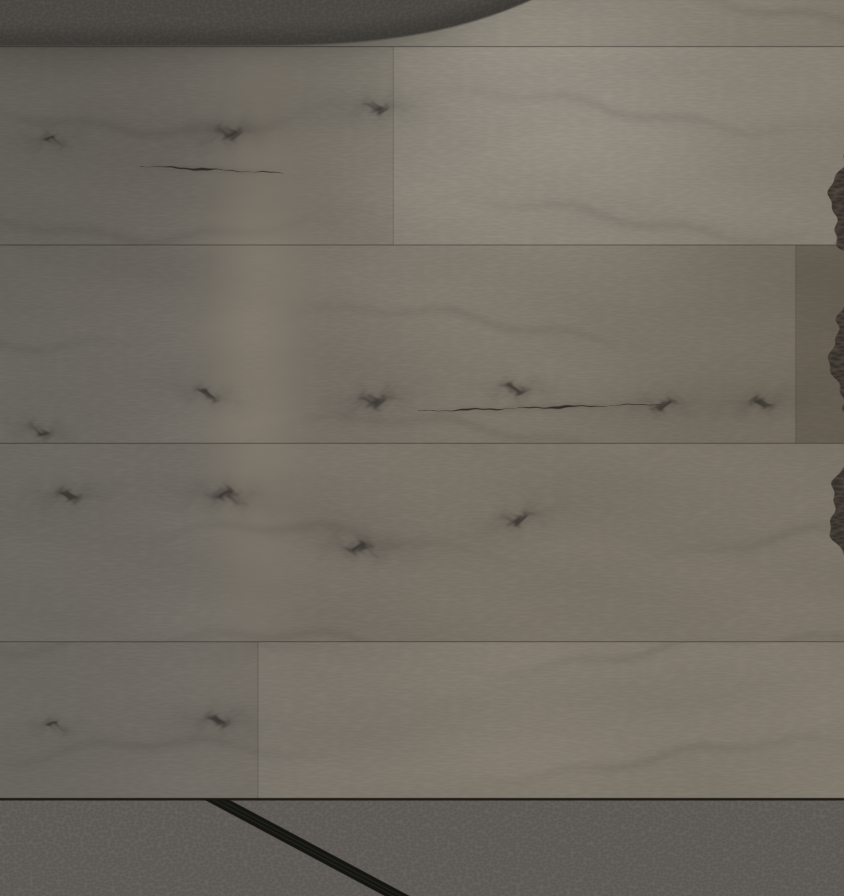
Write a WebGL 1 fragment shader that draws this texture.

```glsl
precision highp float;
// Grey oak floor: wide horizontal planks with staggered end joints, knots and cracks,
// framed by a carpet strip below, a rounded dark rug above and fur tufts at the right.
// Knots come from jittered cells, grain from layered sines; canvas height is one unit.
uniform vec2 u_resolution;

float hash(vec2 p) {
  return fract(sin(dot(p, vec2(41.3, 289.1))) * 4375.85);
}

// 1 inside (d < 0), 0 outside, smoothed over about a pixel
float fill(float d) {
  float px = 0.9 / u_resolution.y;
  return 1.0 - smoothstep(-px, px, d);
}

// Distance to the nearest jittered cell point
float cellular(vec2 p) {
  vec2 cell = floor(p);
  float nearest = 2.0;
  for (int j = -1; j <= 1; j++) {
    for (int i = -1; i <= 1; i++) {
      vec2 c = cell + vec2(float(i), float(j));
      nearest = min(nearest, length(c + vec2(hash(c), hash(c + 17.0)) - p));
    }
  }
  return nearest;
}

// Long wavering fibres, roughly -1 to 1
float grain(vec2 p, float seed) {
  float sum = 0.0, amp = 0.5, freq = 34.0;
  for (int i = 0; i < 5; i++) {
    float bend = 1.3 * sin(p.x * freq * 0.19 + seed * 3.0 + float(i))
               + 0.7 * sin(p.x * freq * 0.43 - p.y * 21.0);
    sum += amp * sin(p.y * freq + bend + seed * 7.0);
    amp *= 0.72;
    freq *= 1.83;
  }
  return sum * 0.6;
}

// Dark heart (x) and soft halo (y) of the knots, strung along one line per row
vec2 knots(vec2 p, float row, float v) {
  vec2 mark = vec2(0.0);
  float cell = floor(p.x / 0.16);
  float line = abs(row - 1.0) < 0.5 ? 0.8 : 0.4;
  for (int i = -1; i <= 1; i++) {
    vec2 id = vec2(cell + float(i), row + 5.0);
    float rarer = abs(row - 1.0) < 0.5 ? 0.2 : 0.1 + 0.17 * id.x;
    float size = mix(0.006, 0.015, hash(id + 3.0)) * step(rarer, hash(id + 8.0));
    vec2 q = p - vec2((id.x + mix(0.25, 0.75, hash(id))) * 0.16, 0.0);
    q.y = (v - line - 0.3 * (hash(id + 5.0) - 0.5)) * 0.2214;
    q.y += 0.5 * q.x * (hash(id + 2.0) - 0.5);
    // Uneven outline with split lobes
    q += 0.0035 * sin(q.yx * vec2(410.0, 190.0) + 6.0 * hash(id + 1.0));
    q += 0.0015 * sin(q.yx * vec2(830.0, 520.0) + id.x);
    float r = length(q * vec2(0.6, 1.25)) / max(size, 0.0001);
    float halo = length(q * vec2(0.4, 1.2)) / max(size, 0.0001);
    mark += vec2(exp(-r * r * 4.0), exp(-halo * 1.1)) * step(0.001, size);
  }
  return mark;
}

vec3 planks(vec2 p) {
  float down = (0.948 - p.y) / 0.2214;
  float row = floor(down), v = fract(down);
  // End joint of each row; rows without one have it off canvas
  float joint = row < -0.5 ? 2.0 : row < 0.5 ? 0.439 : row < 1.5 ? 0.888 : row < 2.5 ? 2.0 : 0.288;
  float side = step(joint, p.x);
  float seed = hash(vec2(row + 3.0, side));

  // Plank tone, daylight from the upper right and a cooler, darker left end
  vec3 wood = mix(vec3(0.415, 0.4, 0.375), vec3(0.475, 0.447, 0.403), smoothstep(0.0, 0.6, p.x));
  wood += side * (abs(row - 1.0) < 0.5 ? -0.05 : 0.025);
  wood -= 0.03 * smoothstep(0.5, 0.9, p.y) * (1.0 - smoothstep(0.3, 0.5, p.x));
  wood -= 0.04 * smoothstep(0.55, 0.9, p.x) * step(abs(row - 1.0), 0.5);
  vec2 glow = p - vec2(0.62, 0.93);
  wood += vec3(0.07, 0.076, 0.078) * exp(-dot(glow, glow) * 13.0);
  float fibre = cellular(p * vec2(75.0, 420.0)) - 0.5;
  vec2 gloss = (p - vec2(0.285, 0.62)) / vec2(0.05, 0.26);
  wood += vec3(0.06, 0.051, 0.038) * exp(-dot(gloss, gloss)) * (0.85 - 0.8 * fibre);
  wood *= 1.0 + 0.02 * sin(p.x * 13.0 + seed * 9.0 + 2.0 * sin(p.y * 17.0)) * sin(p.y * 31.0 + p.x * 5.0);

  // Grain swells around the knots, with sparse darker veins
  vec2 knot = knots(p, row, v);
  vec2 swollen = p + vec2(0.0, 0.012 * knot.y);
  wood *= 1.0 + 0.02 * grain(swollen, seed) + 0.055 * fibre;
  float vein = sin(swollen.y * 52.0 + 1.1 * sin(p.x * 9.0 + row) + 0.25 * sin(p.x * 47.0));
  wood *= 1.0 - 0.06 * pow(0.5 + 0.5 * vein, 40.0) * (0.5 + 0.5 * sin(p.x * 11.0 + row * 2.0));
  wood *= 1.0 - 0.2 * min(knot.y, 1.0);
  wood = mix(wood, vec3(0.18, 0.165, 0.15), 0.65 * min(knot.x, 1.0));

  // Thin broken crack in the two upper full rows
  float along = (p.x - 0.236 - 0.365 * row) / (0.08 + 0.055 * row);
  float path = (v - 0.62 - 0.2 * row) * 0.2214 - 0.004 * along * (1.0 - 2.0 * row)
             + 0.0007 * sin(p.x * 110.0) + 0.0003 * sin(p.x * 370.0);
  float taper = 0.0011 * (1.0 - along * along) * (0.5 + 0.6 * sin(p.x * 61.0 + 1.0) + 0.3 * sin(p.x * 173.0));
  float hasCrack = step(-0.5, row) * step(row, 1.5) * step(abs(along), 1.0);
  wood *= 1.0 - 0.12 * hasCrack * exp(-abs(path) * 350.0) * (1.0 - along * along);
  wood = mix(wood, vec3(0.14, 0.13, 0.11), 0.85 * hasCrack * fill(abs(path) - taper));

  // Fine seams between rows, fainter end joints
  float seam = min(v, 1.0 - v) * 0.2214;
  wood *= 1.0 - 0.36 * fill(seam - 0.0005);
  return wood * (1.0 - 0.17 * fill(abs(p.x - joint) - 0.0005));
}

void main() {
  vec2 p = gl_FragCoord.xy / u_resolution.y;
  float pile = cellular(p * vec2(230.0, 290.0)) - 0.5;
  vec3 color = planks(p);

  // Rug with a rising rounded corner and its shadow
  float rugEdge = 0.949 + 0.052 * pow(clamp((p.x - 0.25) / 0.345, 0.0, 1.0), 3.0);
  color *= 1.0 - 0.16 * exp(-max(rugEdge - p.y, 0.0) * 50.0) * (1.0 - smoothstep(0.4, 0.6, p.x));
  vec3 rug = vec3(0.285, 0.275, 0.255) * (1.0 + 0.14 * pile) * (0.85 + 0.2 * smoothstep(0.0, 0.03, p.y - rugEdge));
  color = mix(color, rug, fill((rugEdge - p.y) * 0.5));

  // Fur tufts along the right border
  for (int i = 0; i < 3; i++) {
    vec2 q = (p - vec2(0.955, 0.775 - 0.174 * float(i))) / vec2(0.027, 0.057);
    float tuft = length(q) - 1.0 + 0.13 * sin(p.y * 110.0 + float(i) * 2.0) + 0.05 * sin(p.y * 310.0);
    vec3 fur = vec3(0.26, 0.235, 0.21) * (1.0 + 0.5 * (cellular(p * vec2(90.0, 260.0)) - 0.5));
    color = mix(color, fur, fill(tuft * 0.027));
  }

  // Carpet strip, black diagonal trim and floor edge
  vec3 carpet = vec3(0.375, 0.358, 0.338) * (1.0 + 0.14 * pile);
  float trim = abs(dot(p - vec2(0.241, 0.108), vec2(0.471, 0.882)));
  carpet = mix(carpet, vec3(0.08, 0.08, 0.065), fill(trim - 0.0065));
  carpet = mix(carpet, vec3(0.23, 0.23, 0.2), 0.4 * fill(abs(trim - 0.002) - 0.0006));
  color = mix(color, carpet, fill(p.y - 0.108));
  color = mix(color, vec3(0.09, 0.08, 0.06), 0.9 * fill(abs(p.y - 0.108) - 0.0014));
  gl_FragColor = vec4(color, 1.0);
}
```
